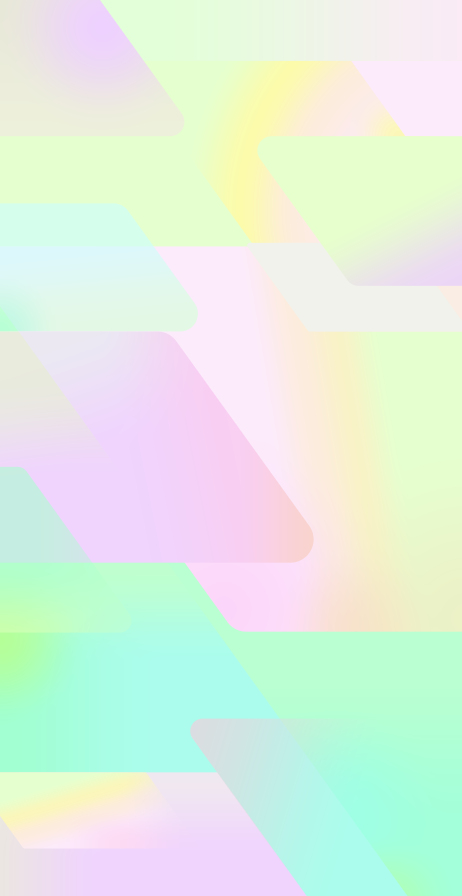
Give the GLSL for this background, as a WebGL 2 fragment shader.

```glsl
#version 300 es
precision highp float;
// Pastel collage of slanted, rounded translucent panels with soft gradients.
uniform vec2 u_resolution;
out vec4 outColor;

const float SLANT = 0.72; // sideways run per unit of descent
const vec3 LIME = vec3(0.90, 1.0, 0.81);
const vec3 PINK = vec3(0.99, 0.92, 0.985);
const vec3 LAVENDER = vec3(0.94, 0.83, 0.995);

// Signed distance to a parallelogram centred on the origin.
float parallelogram(vec2 p, float halfWidth, float halfHeight) {
  vec2 e = vec2(SLANT, 1.0) * halfHeight;
  p = p.y < 0.0 ? -p : p;
  vec2 w = p - e;
  w.x -= clamp(w.x, -halfWidth, halfWidth);
  vec2 d = vec2(dot(w, w), -w.y);
  float side = p.x * e.y - p.y * e.x;
  p = side < 0.0 ? -p : p;
  vec2 v = p - vec2(halfWidth, 0.0);
  v -= e * clamp(dot(v, e) / dot(e, e), -1.0, 1.0);
  d = min(d, vec2(dot(v, v), halfWidth * halfHeight - abs(side)));
  return sqrt(d.x) * sign(-d.y);
}

// Coverage of a rounded panel; left and right are measured on its top edge.
float panel(vec2 p, float top, float bottom, float left, float right, float r) {
  vec2 halfSize = 0.5 * vec2(right - left, bottom - top);
  vec2 centre = vec2(left + halfSize.x + SLANT * halfSize.y, top + halfSize.y);
  float inset = r * length(vec2(SLANT, 1.0));
  float d = parallelogram(p - centre, halfSize.x - inset, halfSize.y - r) - r;
  return clamp(0.5 - d * u_resolution.y, 0.0, 1.0);
}

float glow(vec2 p, vec2 centre, float radius) {
  return 1.0 - smoothstep(0.0, radius, distance(p, centre));
}

// Lime, yellow, peach and pink, for t from 0 to 1.
vec3 spectrum(float t, vec3 yellow) {
  vec3 c = mix(LIME, yellow, smoothstep(0.0, 0.36, t));
  c = mix(c, vec3(0.99, 0.925, 0.87), smoothstep(0.32, 0.66, t));
  return mix(c, PINK, smoothstep(0.62, 1.0, t));
}

void main() {
  // Height is 1, y runs downwards.
  vec2 p = vec2(gl_FragCoord.x, u_resolution.y - gl_FragCoord.y) / u_resolution.y;
  vec3 fill;

  // Upper backdrop and its curved rainbow
  vec3 col = mix(vec3(0.89, 1.0, 0.85), vec3(0.98, 0.92, 0.965), smoothstep(0.16, 0.54, p.x));
  col = mix(col, LIME, panel(p, 0.068, 0.4, -1.0, 2.0, 0.0));
  fill = spectrum((0.32 - distance(p, vec2(0.52, 0.235))) / 0.2, vec3(0.99, 0.985, 0.67));
  fill = mix(fill, vec3(0.99, 0.97, 0.72), glow(p, vec2(0.445, 0.152), 0.06));
  col = mix(col, fill, panel(p, 0.068, 0.4, 0.135, 2.0, 0.0));
  col = mix(col, PINK, panel(p, 0.068, 0.152, 0.392, 2.0, 0.0));

  // Lower green backdrop
  fill = mix(vec3(0.73, 1.0, 0.82), vec3(0.64, 1.0, 0.85), smoothstep(0.74, 0.92, p.y));
  fill = mix(fill, vec3(0.62, 1.0, 0.90), glow(p, vec2(0.375, 0.91), 0.13));
  fill = mix(fill, vec3(0.69, 1.0, 0.70), glow(p, vec2(0.43, 1.01), 0.08));
  col = mix(col, fill, panel(p, 0.5, 1.2, -2.0, 2.0, 0.0));
  fill = mix(vec3(0.63, 1.0, 0.82), vec3(0.67, 0.99, 0.925), smoothstep(0.0, 0.18, p.x));
  fill = mix(vec3(0.75, 1.0, 0.81), fill, smoothstep(0.63, 0.74, p.y));
  fill = mix(fill, vec3(0.71, 1.0, 0.60), glow(p, vec2(0.0, 0.715), 0.1));
  col = mix(col, fill, panel(p, 0.628, 1.2, -1.5, 0.187, 0.0));

  // Broad pink to lime panel in the middle
  float sweep = p.x - 0.17 * (p.y - 0.39);
  fill = spectrum((0.43 - sweep) / 0.15, vec3(0.975, 0.95, 0.78));
  fill = mix(fill, vec3(0.99, 0.84, 0.98), glow(p, vec2(0.25, 0.68), 0.2));
  fill = mix(fill, vec3(0.98, 0.86, 0.79), 0.8 * glow(p, vec2(0.4, 0.705), 0.1));
  fill = mix(fill, vec3(0.93, 0.93, 0.77), 0.8 * glow(p, vec2(0.52, 0.69), 0.2));
  col = mix(col, fill, panel(p, 0.275, 0.705, -0.048, 2.0, 0.026));

  // Grey strip with a peach end
  col = mix(col, vec3(0.98, 0.93, 0.89), panel(p, 0.271, 0.37, 0.273, 2.0, 0.02));
  col = mix(col, vec3(0.945, 0.95, 0.92), panel(p, 0.271, 0.37, 0.273, 0.453, 0.003));

  // Lime panel on the right
  fill = mix(vec3(0.905, 1.0, 0.80), vec3(0.925, 0.84, 0.965), smoothstep(0.44, 0.57, p.y + 0.5 * p.x));
  col = mix(col, fill, panel(p, 0.152, 0.319, 0.272, 2.0, 0.016));

  // Lavender panel in the top left corner
  fill = mix(vec3(0.91, 0.91, 0.85), vec3(0.93, 0.94, 0.86), smoothstep(0.0, 0.15, p.y));
  fill = mix(fill, vec3(0.935, 0.82, 1.0), glow(p, vec2(0.115, 0.03), 0.12));
  col = mix(col, fill, panel(p, -0.08, 0.152, -0.6, 0.054, 0.016));

  // Mint panel on the left
  fill = mix(vec3(0.80, 1.0, 0.99), vec3(0.84, 1.0, 0.86), smoothstep(0.28, 0.37, p.y + 0.1 * p.x));
  fill = mix(fill, vec3(0.62, 1.0, 0.85), glow(p, vec2(0.0, 0.37), 0.07));
  col = mix(col, fill, 0.65 * panel(p, 0.227, 0.37, -0.8, 0.137, 0.02));

  // Large purple panel
  fill = mix(vec3(0.92, 0.91, 0.95), LAVENDER, smoothstep(0.4, 0.55, p.y + 0.35 * p.x));
  fill = mix(fill, vec3(0.975, 0.81, 0.95), smoothstep(0.13, 0.27, p.x - 0.2 * (p.y - 0.5)));
  fill = mix(fill, vec3(0.975, 0.83, 0.80), smoothstep(0.26, 0.36, p.x));
  float shade = panel(p, 0.37, 0.7, -1.0, 0.021, 0.0) * (1.0 - smoothstep(0.42, 0.54, p.y));
  fill = mix(fill, vec3(0.91, 0.925, 0.84), 0.75 * shade);
  col = mix(col, fill, panel(p, 0.37, 0.628, -0.9, 0.189, 0.026));

  // Translucent green panel crossing the purple edge
  fill = mix(vec3(0.66, 1.0, 0.80), vec3(0.85, 1.0, 0.73), smoothstep(0.63, 0.71, p.y));
  float fade = 0.58 - 0.35 * smoothstep(0.04, 0.15, p.x);
  col = mix(col, fill, fade * panel(p, 0.521, 0.706, -0.8, 0.026, 0.013));

  // Lavender corner at the bottom with a small rainbow strip
  fill = mix(vec3(0.94, 0.91, 0.94), LAVENDER, smoothstep(0.865, 0.96, p.y));
  fill = mix(vec3(0.92, 0.91, 0.87), fill, smoothstep(-0.03, 0.12, p.x));
  col = mix(col, fill, panel(p, 0.862, 1.2, -1.0, 0.243, 0.0));
  fill = spectrum((0.3 * p.x + p.y - 0.892) / 0.075, vec3(0.985, 0.965, 0.73));
  fill = mix(fill, vec3(0.99, 0.84, 0.95), 0.8 * smoothstep(0.9, 0.94, p.y) * smoothstep(0.06, 0.14, p.x));
  fade = 1.0 - 0.9 * smoothstep(0.13, 0.21, p.x);
  col = mix(col, fill, fade * panel(p, 0.862, 0.947, -0.035, 0.163, 0.003));

  // Grey panel melting into the green
  fade = 1.0 - smoothstep(0.2, 0.44, p.x + 0.3 * (p.y - 0.8));
  col = mix(col, vec3(0.86, 0.865, 0.88), fade * panel(p, 0.802, 1.2, 0.199, 2.0, 0.014));

  outColor = vec4(col, 1.0);
}
```
